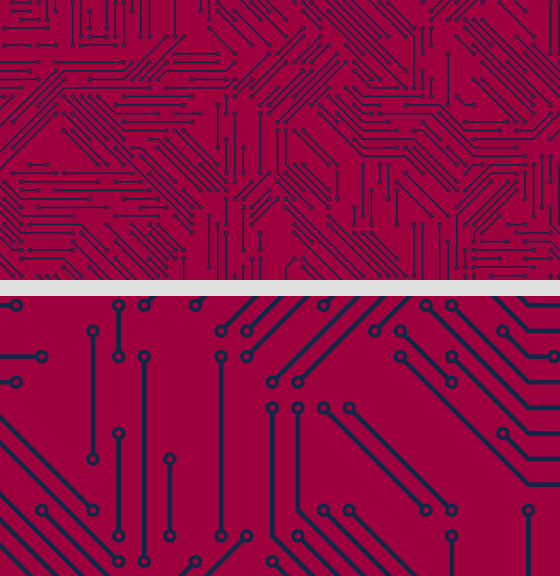
Top, the full canvas; bottom, a detail of the centre.
Reproduce this pattern procedurally as a Shadertoy shader.

```glsl
// Circuit board: dark traces with ring-shaped ends on a crimson ground.
// Lattice nodes take a heading from their Voronoi region; each node accepts at
// most one incoming edge, so traces bend by 45 degrees and never merge or cross.

const vec3 BOARD_COLOR = vec3(0.62, 0.0, 0.24);
const vec3 TRACE_COLOR = vec3(0.06, 0.15, 0.27);
const float ROWS = 32.8;         // lattice rows per canvas height
const float HALF_WIDTH = 0.09;   // half the trace width, in cells
const float RING_OUTER = 0.26;   // outer radius of an end ring
const float RING_HOLE = 0.115;   // radius of the hole in it
const float REGION = 7.0;        // region size, in cells
const float FILL = 0.82;         // share of runs that carry a trace
const int RUN = 12;              // longest straight run, in cells
const int MAX_GAP = 4;           // longest gap after a run
const int NONE = 9;              // no incoming edge

// Integer hash to 0..1
float hash(ivec3 p) {
    uvec3 q = uvec3(p) * uvec3(1597334673u, 3812015801u, 2798796415u);
    uint h = q.x ^ q.y ^ q.z;
    h = (h ^ (h >> 16)) * 73244475u;
    h = (h ^ (h >> 15)) * 73244475u;
    h ^= h >> 16;
    return float(h & 65535u) / 65536.0;
}

// Headings: -2 down, -1 down-right, 0 right, 1 up-right, 2 up
ivec2 stepOf(int heading) {
    return ivec2(abs(heading) == 2 ? 0 : 1, sign(heading));
}

// Heading of the nearest region site
int headingAt(ivec2 node) {
    vec2 p = vec2(node) / REGION;
    ivec2 home = ivec2(floor(p)), nearest = home;
    float best = 1e5;
    for (int j = -1; j <= 1; j++)
    for (int i = -1; i <= 1; i++) {
        ivec2 site = home + ivec2(i, j);
        vec2 jitter = vec2(hash(ivec3(site, 1)), hash(ivec3(site, 2)));
        vec2 offset = vec2(site) + jitter - p;
        float d = dot(offset, offset);
        if (d < best) { best = d; nearest = site; }
    }
    float r = hash(ivec3(nearest, 3));
    return r < 0.09 ? -2 : r < 0.36 ? -1 : r < 0.64 ? 0 : r < 0.91 ? 1 : 2;
}

// Splits every straight lane into runs with random gaps
bool carriesTrace(ivec2 node, int heading) {
    ivec2 s = stepOf(heading);
    int lane = s.x * node.y - s.y * node.x;
    int along = s.x == 0 ? node.y * s.y : node.x;
    along += int(hash(ivec3(lane, heading, 7)) * float(RUN));
    int run = int(floor(float(along) / float(RUN)));
    int gap = 1 + int(hash(ivec3(lane, run, heading + 20)) * float(MAX_GAP));
    return hash(ivec3(lane, run, heading + 10)) < FILL && along - run * RUN < RUN - gap;
}

// Heading of the one edge that may enter a node; straight edges come first
int entryOf(ivec2 node) {
    int h = headingAt(node);
    for (int i = 0; i < 3; i++) {
        int k = h + (i == 2 ? -1 : i);
        if (abs(k) > 2) continue;
        ivec2 from = node - stepOf(k);
        if (headingAt(from) != k || !carriesTrace(from, k)) continue;
        // No zigzags: a bend must lead into a straight part
        if (k != h && headingAt(node + stepOf(h)) != h) continue;
        // No crossings: falling diagonals yield to rising ones
        if (k == -1 && headingAt(from - ivec2(0, 1)) == 1) continue;
        return k;
    }
    return NONE;
}

// Entry edge of a node, with lone one-cell stubs removed
int arrivalAt(ivec2 node) {
    int k = entryOf(node);
    if (k == NONE) return NONE;
    if (entryOf(node - stepOf(k)) != NONE) return k;
    int h = headingAt(node);
    return entryOf(node + stepOf(h)) == h ? k : NONE;
}

// Distance from a point to the segment from the origin to b
float segmentDistance(vec2 p, vec2 b) {
    return length(p - b * clamp(dot(p, b) / dot(b, b), 0.0, 1.0));
}

void mainImage(out vec4 fragColor, in vec2 fragCoord) {
    vec2 p = fragCoord / iResolution.y * ROWS + 0.5;
    float pixel = ROWS / iResolution.y;
    ivec2 cell = ivec2(floor(p));
    float traceDist = 10.0, ringDist = 10.0;

    // Edges and end rings at the four corners of the cell
    for (int i = 0; i < 4; i++) {
        ivec2 node = cell + ivec2(i & 1, i >> 1);
        vec2 local = p - vec2(node);
        int arriving = arrivalAt(node);
        int leaving = headingAt(node);
        bool enters = arriving != NONE;
        bool leaves = arrivalAt(node + stepOf(leaving)) == leaving;
        if (enters) traceDist = min(traceDist, segmentDistance(local, -vec2(stepOf(arriving))));
        if (leaves) traceDist = min(traceDist, segmentDistance(local, vec2(stepOf(leaving))));
        if (enters != leaves) ringDist = min(ringDist, length(local));
    }

    // Smooth coverage of traces and rings, with the holes cut out
    float outside = min(traceDist - HALF_WIDTH, ringDist - RING_OUTER);
    outside = max(outside, RING_HOLE - ringDist);
    float ink = clamp(0.5 - outside / pixel, 0.0, 1.0);
    fragColor = vec4(mix(BOARD_COLOR, TRACE_COLOR, ink), 1.0);
}
```
